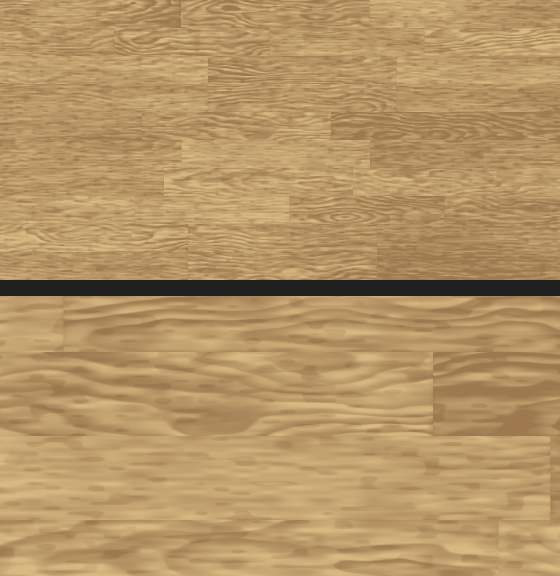
Top, the full canvas; bottom, a detail of the centre.
A WebGL 1 fragment shader for this texture:

```glsl
precision highp float;

uniform vec2 u_resolution;

const vec3 DARK_OAK = vec3(0.65, 0.51, 0.34);
const vec3 LIGHT_OAK = vec3(0.81, 0.69, 0.48);

const float ROWS = 10.0;
const float ASPECT = 2.0;
const float LONG_PLANK = 0.337;   // share of the canvas width
const float SHORT_PLANK = 0.277;
const vec3 FIRST_JOINT_A = vec3(0.323, 0.204, 0.371);
const vec3 FIRST_JOINT_B = vec3(0.371, 0.254, 0.324);
const vec3 JOINT_DRIFT_A = vec3(-0.030, 0.036, -0.035);
const vec3 JOINT_DRIFT_B = vec3(-0.035, 0.0, 0.0);

const float SEAM_WIDTH = 0.04;    // share of the row height
const float SEAM_SHADE = 0.10;
const float BASE_TONE = 0.59;
const float PLANK_CONTRAST = 0.36;
const float CLOUD_CONTRAST = 0.50;
const float STRAIGHT_RINGS = 8.0;
const float FIGURE_RINGS = 6.5;
const float RING_STRETCH = 0.13;
const float STRAIGHT_CONTRAST = 0.30;
const float FIGURE_CONTRAST = 0.78;
const float STREAK_CONTRAST = 0.48;
const float FIBRE_CONTRAST = 0.62;
const float PORE_CONTRAST = 0.36;

float hash(vec2 p) {
  vec3 q = fract(p.xyx * 0.1031);
  q += dot(q, q.yzx + 33.33);
  return fract((q.x + q.y) * q.z);
}

float noise(vec2 p) {
  vec2 i = floor(p);
  vec2 f = fract(p);
  f = f * f * (3.0 - 2.0 * f);
  return mix(mix(hash(i), hash(i + vec2(1.0, 0.0)), f.x),
             mix(hash(i + vec2(0.0, 1.0)), hash(i + 1.0), f.x), f.y);
}

// 1 where two whole numbers agree
float same(float a, float b) {
  return 1.0 - step(0.5, abs(a - b));
}

float firstJoint(float kind, float cycle) {
  vec3 pickA = vec3(same(kind, 0.0), same(kind, 1.0), same(kind, 2.0));
  vec3 pickB = vec3(same(kind, 3.0), same(kind, 4.0), same(kind, 5.0));
  return dot(pickA, FIRST_JOINT_A + cycle * JOINT_DRIFT_A)
       + dot(pickB, FIRST_JOINT_B + cycle * JOINT_DRIFT_B);
}

vec3 floorColor(vec2 uv) {
  // Row layout, counted from the top, in a cycle of six kinds
  float down = (1.0 - uv.y) * ROWS;
  float row = clamp(floor(down), 0.0, ROWS - 1.0);
  float y = down - row;
  float cycle = step(5.5, row);
  float kind = row - 6.0 * cycle;
  float isShort = same(kind, 1.0);
  float isPaired = same(kind, 2.0) + same(kind, 3.0);

  // Plank within the row
  float size = mix(LONG_PLANK, SHORT_PLANK, isShort);
  float start = firstJoint(kind, cycle);
  float lastIndex = 2.0 + isShort;
  float index = clamp(floor((uv.x - start) / size) + 1.0, 0.0, lastIndex);
  float left = start + (index - 1.0) * size;
  vec2 id = vec2(row, index);
  float pale = isShort * same(index, 2.0 - cycle)
             + same(kind, 5.0) * same(index, 1.0);
  float dark = isPaired * same(index, 1.0 + cycle)
             + step(3.5, kind) * same(index, 2.0);

  // Grain space, in row heights, shifted for each plank
  float x = uv.x * ROWS * ASPECT;
  vec2 p = vec2(x, y) + 90.0 * vec2(hash(id + 3.1), hash(id + 7.7));
  float warp = noise(p * vec2(0.35, 1.3)) + 0.5 * noise(p * vec2(0.9, 3.0)) - 0.75;
  float ripple = noise(p * vec2(3.0, 9.0) + 19.0) - 0.5;

  // Growth rings: straight lines or nested arches, each with one crisp side
  float figured = smoothstep(0.4, 0.8, hash(id + 11.3) + 0.35 * same(index, 1.0));
  figured *= 1.0 - pale;
  vec2 heart = vec2(left + size * mix(0.2, 0.8, hash(id + 17.9)),
                    mix(-0.1, 1.1, hash(id + 23.5)));
  float arch = length(vec2((x - heart.x * ROWS * ASPECT) * RING_STRETCH, y - heart.y));
  float phase = mix(y * STRAIGHT_RINGS, arch * FIGURE_RINGS, figured)
              + warp * mix(2.2, 3.8, figured) + 0.35 * ripple;
  float saw = fract(phase);
  float ring = smoothstep(0.15, 0.8, saw) * (1.0 - smoothstep(0.84, 1.0, saw)) - 0.42;
  float patchiness = mix(0.2, 1.3, noise(p * vec2(0.4, 1.5) + 31.0));

  // Fine streaks, fibres and short pores that break up the rings
  float streak = noise(p * vec2(0.6, 11.0) + 5.0) - 0.5;
  float fibre = noise(p * vec2(3.2, 20.0) + 13.0) - 0.5;
  float pore = smoothstep(0.62, 0.8, noise(p * vec2(4.0, 17.0) + 47.0));

  float tone = BASE_TONE + PLANK_CONTRAST * (hash(id + 29.1) - 0.5);
  tone += 0.22 * pale - 0.18 * dark;
  tone += CLOUD_CONTRAST * (noise(p * vec2(0.25, 1.1) + 61.0) - 0.5);
  tone -= ring * patchiness * mix(STRAIGHT_CONTRAST, FIGURE_CONTRAST, figured)
        * (1.0 + 0.9 * fibre);
  tone += streak * STREAK_CONTRAST + fibre * FIBRE_CONTRAST - pore * PORE_CONTRAST;

  // Faint seams, only at joints between two planks
  float leftGap = uv.x - left + 1.0 - step(0.5, index);
  float rightGap = left + size - uv.x + step(lastIndex - 0.5, index);
  float across = min(leftGap, rightGap) * ROWS * ASPECT;
  float edge = min(across, min(y, 1.0 - y));
  tone -= SEAM_SHADE * (1.0 - smoothstep(0.0, SEAM_WIDTH, edge));
  return mix(DARK_OAK, LIGHT_OAK, clamp(tone, -0.2, 1.2));
}

void main() {
  // Four samples smooth the plank edges and grain
  vec3 color = vec3(0.0);
  for (int i = 0; i < 2; i++) {
    for (int j = 0; j < 2; j++) {
      vec2 offset = 0.5 * vec2(float(i), float(j)) - 0.25;
      color += 0.25 * floorColor((gl_FragCoord.xy + offset) / u_resolution);
    }
  }
  gl_FragColor = vec4(color, 1.0);
}
```
